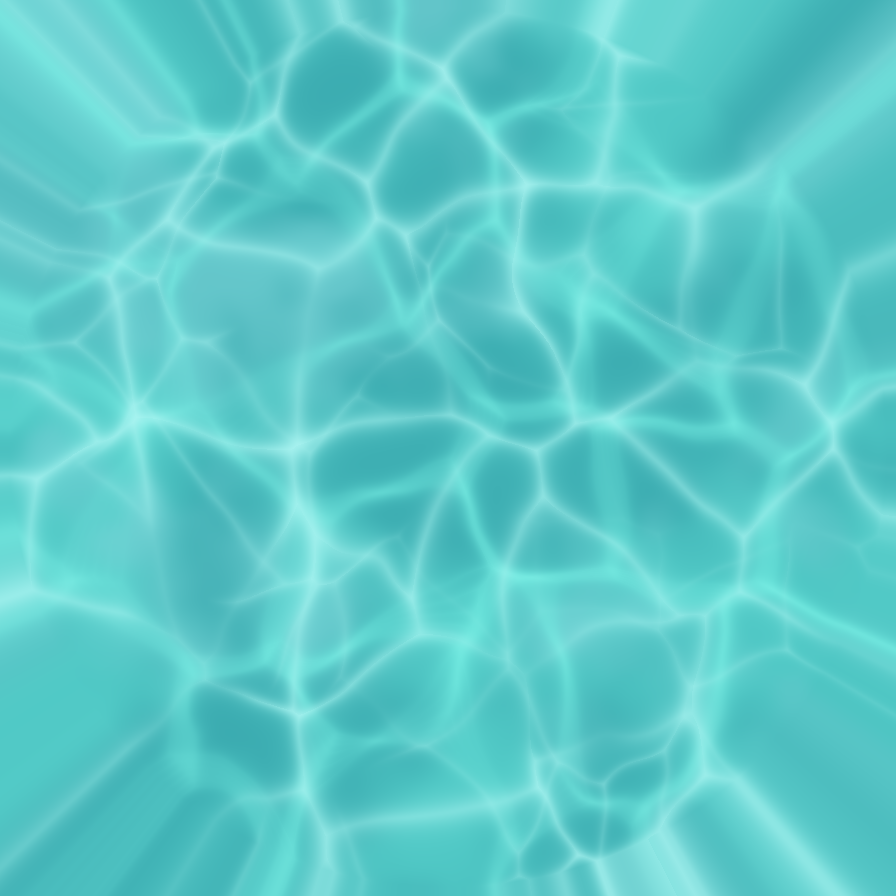
This texture is drawn by a Shadertoy shader. Its source:

```glsl
const vec3 DEEP_TEAL = vec3(0.23, 0.67, 0.69);
const vec3 CLEAR_TEAL = vec3(0.31, 0.78, 0.77);
const vec3 HAZE = vec3(0.44, 0.80, 0.82);
const vec3 AQUA_GLOW = vec3(0.43, 0.94, 0.89);
const vec3 PALE_LIGHT = vec3(0.68, 0.96, 0.95);
const float TAU = 6.2831853;

vec2 hash2(vec2 p) {
    vec3 q = fract(p.xyx * vec3(0.1031, 0.1030, 0.0973));
    q += dot(q, q.yzx + 33.33);
    return fract((q.xx + q.yz) * q.zy);
}

float noise(vec2 p) {
    vec2 i = floor(p), f = fract(p);
    vec2 u = f * f * f * (f * (f * 6.0 - 15.0) + 10.0);
    float low = mix(hash2(i).x, hash2(i + vec2(1, 0)).x, u.x);
    float high = mix(hash2(i + vec2(0, 1)).x, hash2(i + vec2(1, 1)).x, u.x);
    return mix(low, high, u.y);
}

float clouds(vec2 p) {
    float sum = 0.0, weight = 0.57;
    for (int i = 0; i < 3; i++) {
        sum += weight * noise(p);
        p = mat2(0.8, 0.6, -0.6, 0.8) * p * 2.0 + 17.3;
        weight *= 0.5;
    }
    return sum;
}

vec2 warp(vec2 p, float scale, float amount) {
    vec2 q = p * scale;
    return p + amount * (vec2(noise(q + 3.7), noise(q + 41.2)) - 0.5);
}

vec2 cellSeed(vec2 cell, float phase) {
    return cell + 0.5 + 0.42 * sin(phase + TAU * hash2(cell + 50.0));
}

// Light along cell borders: x is the thin line, y its wide halo
vec2 caustic(vec2 p, float phase, float sharpness) {
    vec2 home = floor(p), nearestCell = home, nearest = vec2(9.0);
    for (int y = -1; y <= 1; y++)
    for (int x = -1; x <= 1; x++) {
        vec2 cell = home + vec2(x, y);
        vec2 offset = cellSeed(cell, phase) - p;
        if (dot(offset, offset) < dot(nearest, nearest)) {
            nearest = offset;
            nearestCell = cell;
        }
    }
    vec2 light = vec2(0.0);
    for (int y = -2; y <= 2; y++)
    for (int x = -2; x <= 2; x++) {
        if (x == 0 && y == 0) continue;
        vec2 offset = cellSeed(nearestCell + vec2(x, y), phase) - p;
        vec2 across = normalize(offset - nearest + 1e-5);
        float d = max(dot(0.5 * (offset + nearest), across), 0.0);
        light += exp(-vec2(sharpness, 7.0) * d * d / (d + 0.02));
    }
    return light;
}

// Neighbouring phases fan out into bundles of fine threads
float threads(vec2 p, float phase) {
    float sum = 0.0;
    for (int i = 0; i < 6; i++) {
        sum += caustic(p, phase + 0.11 * float(i), 27.0).x;
    }
    return sum / 6.0;
}

void mainImage(out vec4 fragColor, in vec2 fragCoord) {
    vec2 p = (fragCoord - 0.5 * iResolution.xy) / min(iResolution.x, iResolution.y);

    // Beyond the rim the pattern stretches into radial streaks
    p *= min(1.0, 0.49 / max(length(p), 1e-4));
    vec2 bent = warp(warp(p, 6.0, 0.07), 17.0, 0.014);

    // Cloudy water
    float depth = smoothstep(0.24, 0.72, clouds(p * 5.0 + 8.0));
    float haze = smoothstep(0.48, 0.82, clouds(p * 5.5 + 31.0));
    vec3 color = mix(DEEP_TEAL, CLEAR_TEAL, depth);
    color = mix(color, HAZE, 0.75 * haze);

    // Three overlapping nets of light
    vec2 net = caustic(bent * 6.2 + 4.0, 0.6, 23.0);
    vec2 faintNet = caustic(bent * 7.6 + 23.0, 2.1, 30.0);
    float bundle = threads(bent * 5.8 + 13.0, 1.4);

    float netFade = mix(0.15, 0.75, smoothstep(0.25, 0.7, noise(p * 7.0 + 60.0)));
    float faintFade = 0.32 * smoothstep(0.3, 0.75, noise(p * 6.0 + 75.0));
    float bundleFade = mix(0.35, 0.95, noise(p * 5.0 + 90.0));

    float glow = 0.13 * net.y * netFade + 0.09 * faintNet.y * faintFade + bundle * bundleFade;
    color = mix(color, AQUA_GLOW, 1.0 - exp(-1.15 * glow));
    float shine = net.x * netFade + faintNet.x * faintFade + 0.12 * bundle;
    color = mix(color, PALE_LIGHT, 1.0 - exp(-0.85 * shine));

    fragColor = vec4(color, 1.0);
}
```
